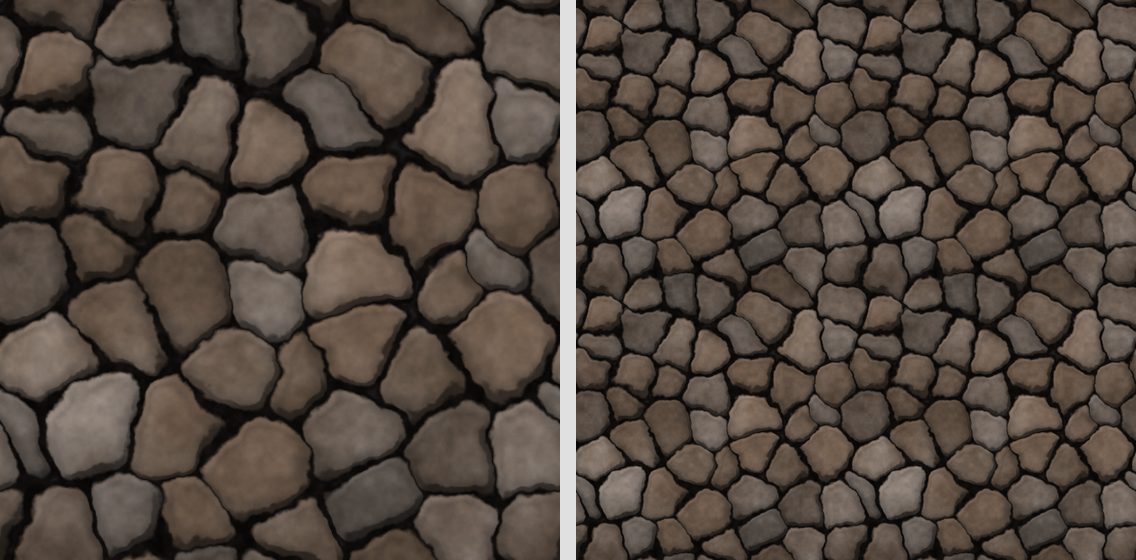
Left, the tile; right, the same tile 2 across and 2 down.
A Shadertoy shader for this texture:

```glsl
const float GRID = 7.0;

vec3 hash3(vec2 cell, uint seed) {
    uvec3 v = uvec3(uint(cell.x), uint(cell.y), seed) * 1664525u + 1013904u;
    for (int i = 0; i < 2; i++) {
        v.x += v.y * v.z;
        v.y += v.z * v.x;
        v.z += v.x * v.y;
        v ^= v >> 16u;
    }
    return vec3(v & 0xffffu) / 65535.0;
}

// Value noise that wraps after a whole number of cells
float noise(vec2 uv, float period, uint seed) {
    vec2 p = uv * period, i = floor(p), f = fract(p);
    f = f * f * f * (f * (f * 6.0 - 15.0) + 10.0);
    vec2 a = mod(i, period), b = mod(i + 1.0, period);
    return mix(mix(hash3(a, seed).x, hash3(vec2(b.x, a.y), seed).x, f.x),
               mix(hash3(vec2(a.x, b.y), seed).x, hash3(b, seed).x, f.x), f.y);
}

float fbm(vec2 uv, float period, uint seed) {
    float sum = 0.0, amplitude = 0.5;
    for (int i = 0; i < 5; i++) {
        sum += amplitude * noise(uv, period, seed + uint(i));
        period *= 2.0;
        amplitude *= 0.5;
    }
    return sum / 0.97;
}

// Offset to a stone centre in xy, its size weight in z
vec3 stoneSite(vec2 p, vec2 cell) {
    vec3 h = hash3(mod(cell, GRID), 11u);
    return vec3(cell + 0.08 + 0.84 * h.xy - p, 0.28 * h.z);
}

float power(vec3 site) {
    return dot(site.xy, site.xy) - site.z;
}

void mainImage(out vec4 fragColor, in vec2 fragCoord) {
    vec2 uv = fragCoord / iResolution.xy;

    // Bend the straight joints, then chip them
    vec2 bend = vec2(fbm(uv, 9.0, 20u), fbm(uv, 9.0, 30u)) - 0.5;
    vec2 chip = vec2(fbm(uv, 40.0, 40u), fbm(uv, 40.0, 50u)) - 0.5;
    vec2 p = uv * GRID + 0.42 * bend + 0.07 * chip;

    // Owning stone of a weighted Voronoi diagram
    vec2 base = floor(p), owner = base;
    vec3 site = vec3(0.0);
    float best = 1e5;
    for (int k = 0; k < 25; k++) {
        vec2 cell = base + vec2(k % 5, k / 5) - 2.0;
        vec3 s = stoneSite(p, cell);
        if (power(s) < best) {
            best = power(s);
            site = s;
            owner = cell;
        }
    }

    // Rounded distance to the joints and blended outward direction
    float weightSum = 0.0;
    vec2 outward = vec2(0.0);
    for (int k = 0; k < 25; k++) {
        vec3 s = stoneSite(p, base + vec2(k % 5, k / 5) - 2.0);
        vec2 across = s.xy - site.xy;
        float span = length(across);
        if (span > 0.001) {
            float weight = exp(-18.0 * (power(s) - best) / (2.0 * span));
            weightSum += weight;
            outward += weight * across / span;
        }
    }
    outward /= weightSum;
    float gap = mix(0.002, 0.05, smoothstep(0.25, 0.75, fbm(uv, 8.0, 60u)));
    float edge = -log(weightSum) / 18.0 - gap;

    // Stone tint and mottling
    vec3 brown = vec3(0.395, 0.325, 0.27);
    vec3 grey = vec3(0.41, 0.375, 0.35);
    vec3 trait = hash3(mod(owner, GRID), 70u);
    float mottle = fbm(uv, 12.0, 80u) - 0.5;
    float grain = fbm(uv, 56.0, 90u) - 0.5;
    float region = fbm(uv, 3.0, 100u) - 0.5;
    vec3 stone = mix(brown, grey, clamp(trait.x + 0.9 * mottle, 0.0, 1.0));
    stone *= 0.84 + 0.28 * trait.y + 0.45 * region + 0.38 * mottle + 0.24 * grain;

    // Light from the upper left: pale rims above, shaded facets below
    vec2 light = vec2(-0.4, 0.92);
    float facing = dot(outward, light);
    stone *= 1.0 - 0.14 * clamp(dot(site.xy, light), -1.0, 1.0);
    stone *= mix(0.8, 1.06, smoothstep(0.0, 0.22, edge));
    float rim = smoothstep(0.01, 0.04, edge) * (1.0 - smoothstep(0.04, 0.12, edge));
    stone *= 1.0 + 0.28 * rim * smoothstep(0.0, 0.8, facing);
    float facet = 1.0 - smoothstep(0.05, 0.09, edge + 0.12 * mottle);
    stone *= 1.0 - 0.42 * facet * smoothstep(0.1, 0.7, -facing);

    // Dark earth in the joints
    vec3 earth = vec3(0.05, 0.042, 0.038) * (1.0 + 1.6 * grain);
    earth += 0.07 * smoothstep(0.55, 0.75, fbm(uv, 30.0, 110u)) * smoothstep(0.02, 0.1, -edge);
    fragColor = vec4(mix(earth, stone, smoothstep(-0.018, 0.026, edge)), 1.0);
}
```
